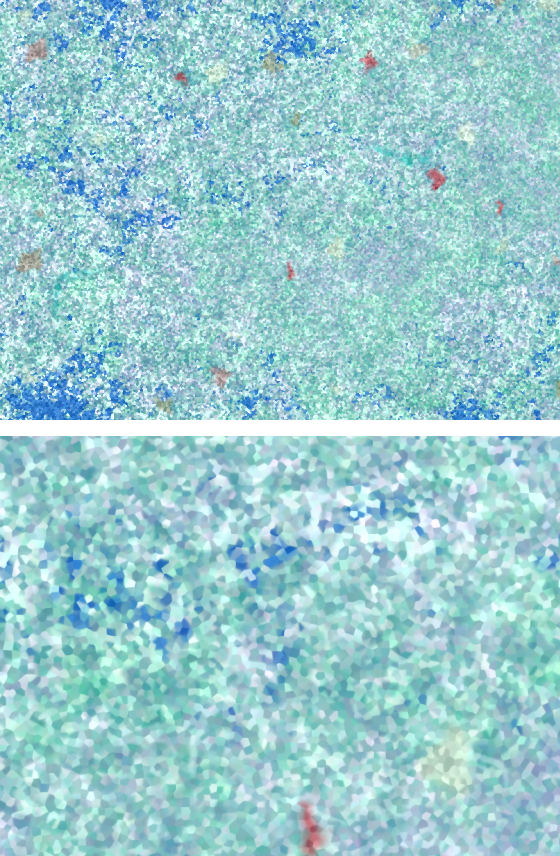
Top, the full canvas; bottom, a detail of the centre.
A WebGL 2 fragment shader for this texture:

```glsl
#version 300 es
precision highp float;

#define GRAIN_SCALE 185.0
#define FLECK_SCALE 80.0
#define CLUMP_SCALE 24.0
#define CLOUD_SCALE 7.0
#define PEBBLE_GRID 6.5
#define THREAD_GRID 2.3
#define FIBRE_GRID 9.0
#define CONTRAST 1.0
#define DEEP vec3(0.41, 0.66, 0.70)
#define BODY vec3(0.60, 0.80, 0.80)
#define PALE vec3(0.82, 0.97, 0.96)
#define BLUE vec3(0.08, 0.40, 0.82)

uniform vec2 u_resolution;
out vec4 fragColor;

vec3 hash3(vec2 cell) {
    vec3 h = fract(cell.xyx * vec3(0.1031, 0.1030, 0.0973));
    h += dot(h, h.yxz + 33.33);
    return fract((h.xxy + h.yzz) * h.zyx);
}

mat2 turn(float angle) {
    float c = cos(angle), s = sin(angle);
    return mat2(c, s, -s, c);
}

// Cellular noise with softly blended cells, three values centred on zero
vec3 cells(vec2 p) {
    vec2 base = floor(p);
    vec3 sum = vec3(0.0);
    float total = 0.0;
    for (int j = -1; j <= 1; j++)
    for (int i = -1; i <= 1; i++) {
        vec2 cell = base + vec2(i, j);
        vec2 d = p - cell - hash3(cell + 71.0).xy;
        float weight = exp(-9.0 * dot(d, d));
        sum += weight * hash3(cell);
        total += weight;
    }
    return sum / total - 0.5;
}

// Broad drifting field from layered, warped sines
float drift(vec2 p) {
    float sum = 0.0, amp = 0.5;
    for (int i = 0; i < 4; i++) {
        p = turn(1.1) * p * 1.6 + 0.7 * sin(p.yx + 1.7);
        sum += amp * sin(p.x) * cos(p.y);
        amp *= 0.65;
    }
    return sum;
}

// Scattered curved strokes with tapered ends
float strokes(vec2 p, float density, float seed) {
    vec2 base = floor(p);
    float mask = 0.0;
    for (int j = -1; j <= 1; j++)
    for (int i = -1; i <= 1; i++) {
        vec2 cell = base + vec2(i, j);
        vec3 pos = hash3(cell + seed), kind = hash3(cell + seed + 37.0);
        vec2 q = turn(6.28 * pos.z) * (p - cell - 0.2 - 0.6 * pos.xy);
        q.y -= 0.07 * sin(q.x * 11.0 + 6.28 * kind.y);
        float along = q.x / mix(0.14, 0.27, kind.z);
        float taper = max(1.0 - along * along, 0.0);
        float line = 1.0 - smoothstep(0.0, 0.035, abs(q.y) - 0.008 * taper);
        mask = max(mask, line * sqrt(taper) * step(kind.x, density));
    }
    return mask;
}

// Irregular translucent stones with a stained rim on one side
vec3 pebbles(vec3 color, vec2 p, vec3 fleck, vec3 grain) {
    vec2 base = floor(p);
    for (int j = -1; j <= 1; j++)
    for (int i = -1; i <= 1; i++) {
        vec2 cell = base + vec2(i, j);
        vec3 pos = hash3(cell + 13.0), kind = hash3(cell + 53.0);
        vec2 d = turn(6.28 * pos.z) * (p - cell - 0.2 - 0.6 * pos.xy);
        d += 0.035 * sin(d.yx * 24.0 + 6.28 * kind.yz) + 0.08 * fleck.xy;
        d.x *= 0.7;
        float radius = mix(0.05, 0.15, kind.z);
        float present = step(kind.x, 0.52);
        float stain = 1.0 - smoothstep(-0.04, 0.09, length(d + vec2(0.07, 0.05)) - radius);
        float stone = 1.0 - smoothstep(-0.05, 0.04, length(d) - radius);
        vec3 tint = mix(vec3(0.84, 0.92, 0.82), vec3(0.70, 0.55, 0.53), smoothstep(0.35, 0.5, kind.y));
        tint = mix(tint, vec3(0.60, 0.62, 0.48), smoothstep(0.74, 0.78, kind.y));
        tint = mix(tint, vec3(0.78, 0.27, 0.31), smoothstep(0.88, 0.9, kind.y));
        tint += 0.22 * grain.x + 0.2 * fleck.z;
        color = mix(color, vec3(0.18, 0.58, 0.66) + 0.3 * grain.y, 0.38 * stain * present * pos.x);
        color = mix(color, tint, 0.72 * stone * present);
    }
    return color;
}

void main() {
    vec2 p = gl_FragCoord.xy / u_resolution.y;
    vec2 uv = gl_FragCoord.xy / u_resolution;
    vec3 grain = cells(p * GRAIN_SCALE);
    vec3 fleck = cells(p * FLECK_SCALE + 19.0);
    vec3 clump = cells(p * CLUMP_SCALE + 5.0);
    vec3 cloud = cells(p * CLOUD_SCALE + 41.0);
    float rim = abs(2.0 * uv.y - 1.0);
    float field = drift(p * 3.0);

    // Mottled ground, coarser toward the left and the rims
    float rough = CONTRAST * clamp(0.85 + 0.3 * rim - 0.3 * uv.x + 0.3 * field, 0.5, 1.25);
    float tone = 0.5 + rough * (0.85 * grain.x + 0.5 * fleck.x + 0.25 * clump.x) + 0.12 * cloud.x;
    vec3 color = mix(DEEP, BODY, clamp((tone - 0.1) / 0.4, -0.4, 1.0));
    color = mix(color, PALE, clamp((tone - 0.5) / 0.36, 0.0, 1.3));
    float hue = grain.y + fleck.y + clump.y + 0.8 * cloud.y;
    color += hue * vec3(-0.06, 0.035, -0.045) + grain.z * vec3(0.12, -0.03, -0.01);

    // Blue stains broken up by the grain
    float stain = 0.55 * field + 0.5 * rim * rim - 0.25 * uv.x + 0.7 * clump.z + 0.5 * cloud.z;
    stain += 0.8 * fleck.z - 0.5 * grain.x;
    color = mix(color, BLUE + 0.25 * grain.y, 0.75 * smoothstep(0.42, 1.0, stain));

    // Threads and fine fibres
    vec2 bent = p + 0.012 * clump.xy + 0.004 * fleck.xy;
    float thread = strokes(bent * THREAD_GRID, 0.4, 3.0);
    float fibre = strokes(bent * FIBRE_GRID, 0.16, 29.0);
    color = mix(color, vec3(0.20, 0.74, 0.72) + 0.3 * fleck.x, thread * clamp(0.55 + 0.8 * fleck.y, 0.0, 0.8));
    color = mix(color, PALE, 0.5 * fibre);

    color = pebbles(color, p * PEBBLE_GRID, fleck, grain);
    fragColor = vec4(clamp(color, 0.0, 1.0), 1.0);
}
```
